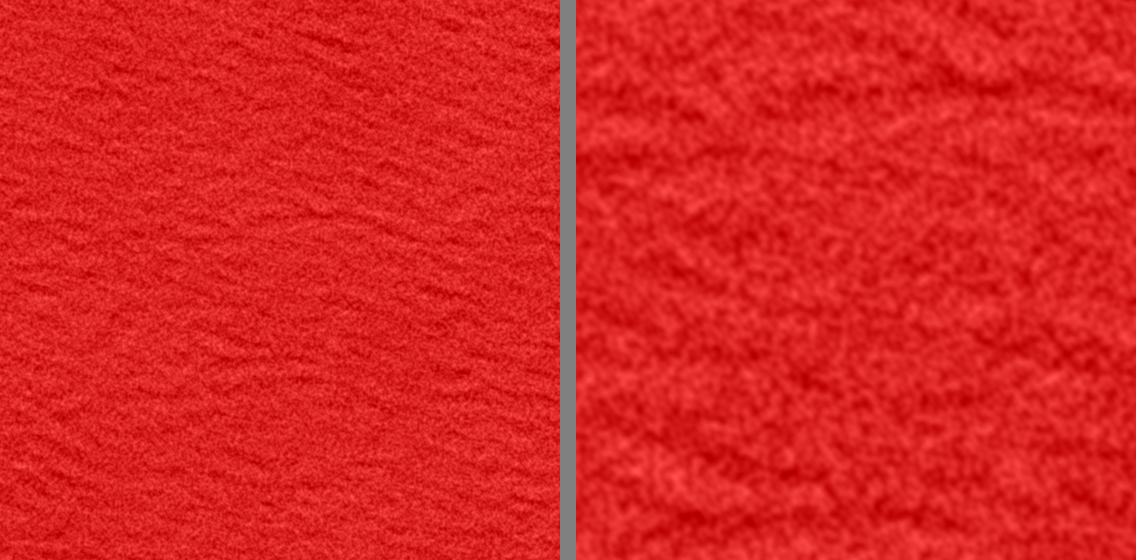
Left: the whole. Right: its middle third, enlarged.
Reproduce this texture procedurally as a Shadertoy shader.

```glsl
// Red felt-marked art paper: slanted, elongated dents under a fine fibrous grain.
// A stretched gradient-noise height field is embossed by light from above,
// then the grain and a faint broad mottle are added to the tone.

const vec3 PAPER_RED = vec3(0.851, 0.131, 0.131);
const vec3 TONE_STEP = vec3(0.047, 0.052, 0.052);
const vec2 LIGHT_DIRECTION = vec2(-0.26, 0.966);
const float DENT_ANGLE = -0.36;

// Integer hash of a lattice cell, giving a unit gradient.
vec2 cellGradient(vec2 cell, uint seed) {
    uvec2 q = uvec2(ivec2(cell));
    uint h = q.x * 1597u ^ q.y * 51749u ^ seed * 7919u;
    h = (h ^ (h >> 15)) * 73571u;
    h = (h ^ (h >> 13)) * 91193u;
    h ^= h >> 16;
    float angle = float(h & 65535u) * 6.28318 / 65536.0;
    return vec2(cos(angle), sin(angle));
}

float gradientNoise(vec2 p, uint seed) {
    vec2 cell = floor(p);
    vec2 f = p - cell;
    vec2 u = f * f * f * (f * (f * 6.0 - 15.0) + 10.0);
    float a = dot(cellGradient(cell, seed), f);
    float b = dot(cellGradient(cell + vec2(1, 0), seed), f - vec2(1, 0));
    float c = dot(cellGradient(cell + vec2(0, 1), seed), f - vec2(0, 1));
    float d = dot(cellGradient(cell + vec2(1, 1), seed), f - vec2(1, 1));
    return mix(mix(a, b, u.x), mix(c, d, u.x), u.y);
}

vec2 rotate(vec2 p, float angle) {
    float c = cos(angle), s = sin(angle);
    return vec2(c * p.x + s * p.y, c * p.y - s * p.x);
}

// Height of the pressed surface, stretched along the dent direction.
float dentHeight(vec2 p, float angle) {
    vec2 warp = vec2(gradientNoise(p * 14.0, 1u), gradientNoise(p * 14.0, 2u));
    vec2 q = rotate(p + 0.012 * warp, angle);
    float broad = gradientNoise(q * vec2(19.0, 40.0), 3u);
    float small = gradientNoise(q * vec2(38.0, 72.0), 4u);
    return broad + 0.4 * small;
}

// Slope towards the light: bright facing it, dark facing away.
float emboss(vec2 p, vec2 light, float reach) {
    vec2 offset = 0.5 * reach * light;
    return dentHeight(p - offset, DENT_ANGLE) - dentHeight(p + offset, DENT_ANGLE);
}

// Short matted fibres in two sizes.
float fibreGrain(vec2 p) {
    float coarse = gradientNoise(rotate(p, 0.5) * vec2(105.0, 125.0), 5u);
    float fine = gradientNoise(rotate(p, -0.9) * vec2(170.0, 205.0), 6u);
    return coarse + 0.9 * fine;
}

void mainImage(out vec4 fragColor, in vec2 fragCoord) {
    vec2 p = fragCoord / iResolution.y;

    // Dents vary in depth from patch to patch; hollows get sharper shadows.
    float depth = 1.0 + 0.7 * gradientNoise(p * 7.0, 7u);
    float relief = 2.3 * depth * emboss(p, LIGHT_DIRECTION, 0.009);
    float shadow = min(relief, 0.0);
    relief -= 0.3 * shadow * shadow - 0.08;

    float mottle = 0.5 * gradientNoise(p * 4.0, 8u);
    float tone = relief + 2.5 * fibreGrain(p) + mottle;

    vec3 color = PAPER_RED + TONE_STEP * tone;
    fragColor = vec4(clamp(color, 0.0, 1.0), 1.0);
}
```
